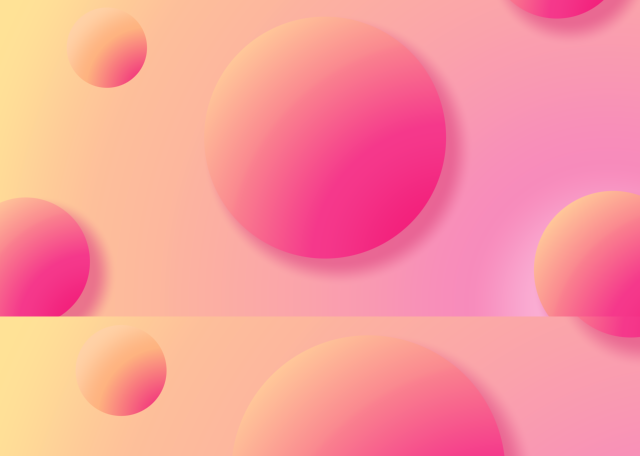
This background is drawn by a WebGL 1 fragment shader. Its source:

```glsl
precision highp float;
uniform vec2 u_resolution;

// Radial backdrop: pale pink glow, pink, peach, then yellow.
vec3 backdrop(vec2 p) {
  float d = distance(p, vec2(0.951, 0.475));
  vec3 c = mix(vec3(0.98, 0.68, 0.83), vec3(0.97, 0.545, 0.735), smoothstep(0.10, 0.225, d));
  c = mix(c, vec3(0.98, 0.625, 0.68), smoothstep(0.20, 0.47, d));
  c = mix(c, vec3(0.99, 0.71, 0.62), clamp((d - 0.43) / 0.27, 0.0, 1.0));
  c = mix(c, vec3(0.995, 0.76, 0.60), clamp((d - 0.68) / 0.18, 0.0, 1.0));
  return mix(c, vec3(1.0, 0.885, 0.59), smoothstep(0.81, 1.04, d));
}

// Ball shading, measured from its lower right corner in radii.
vec3 pinkBall(vec2 q) {
  float d = length(q - 1.03);
  vec3 c = mix(vec3(0.95, 0.12, 0.48), vec3(0.96, 0.22, 0.545), smoothstep(0.3, 1.16, d));
  c = mix(c, vec3(0.98, 0.52, 0.56), clamp((d - 1.14) / 0.72, 0.0, 1.0));
  return mix(c, vec3(1.0, 0.78, 0.60), clamp((d - 1.82) / 0.63, 0.0, 1.0));
}

vec3 peachBall(vec2 q) {
  float d = length(q - 1.03);
  vec3 c = mix(vec3(0.95, 0.23, 0.49), vec3(0.995, 0.70, 0.50), clamp((d - 0.4) / 1.15, 0.0, 1.0));
  return mix(c, vec3(1.0, 0.82, 0.65), smoothstep(1.5, 2.4, d));
}

float disc(vec2 p, float radius, float blur) {
  return 1.0 - smoothstep(-blur, blur, length(p) - radius);
}

void addPinkBall(inout vec3 color, vec2 p, float radius, float edge) {
  float shadow = disc(p - 0.020, radius + 0.004, 0.019);
  color = mix(color, vec3(0.88, 0.30, 0.52), 0.66 * shadow);
  color = mix(color, pinkBall(p / radius), disc(p, radius, edge));
}

// One panel, origin at its top left, y pointing down.
vec3 panel(vec2 p, float edge) {
  vec3 color = backdrop(p);
  vec2 small = p - vec2(0.167, 0.0745);
  color = mix(color, peachBall(small / 0.0627), disc(small, 0.0627, edge));
  addPinkBall(color, p - vec2(0.508, 0.215), 0.189, edge);
  addPinkBall(color, p - vec2(0.040, 0.409), 0.1005, edge);
  addPinkBall(color, p - vec2(0.958, 0.422), 0.1237, edge);
  addPinkBall(color, p - vec2(0.870, -0.078), 0.107, edge);
  return color;
}

void main() {
  vec2 p = vec2(gl_FragCoord.x, u_resolution.y - gl_FragCoord.y) / u_resolution.x;
  float edge = 0.75 / u_resolution.x;

  // The lower panel repeats the upper one, enlarged and cropped.
  float seam = 0.4945;
  float zoom = 1.133;
  vec3 upper = panel(p, edge);
  vec3 lower = panel((p - vec2(0.0, seam)) / zoom, edge / zoom);
  gl_FragColor = vec4(mix(upper, lower, smoothstep(-edge, edge, p.y - seam)), 1.0);
}
```
